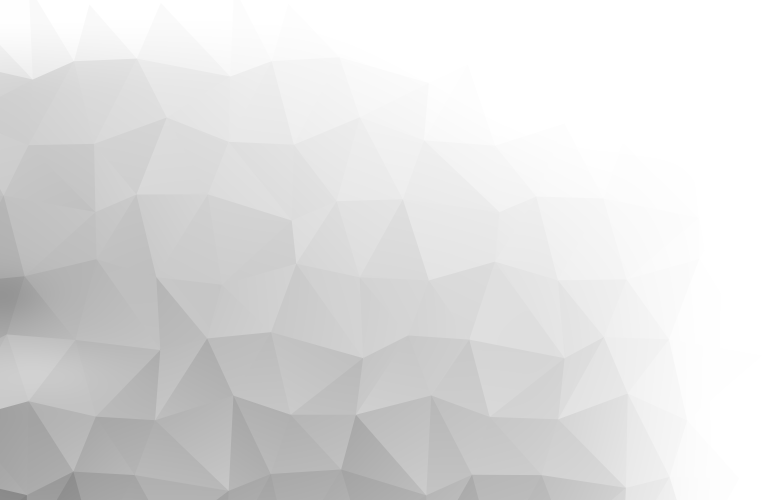
This background is drawn by a WebGL 1 fragment shader. Its source:

```glsl
precision highp float;
// Soft grey mesh of triangular facets, dark at lower left and fading to white.
uniform vec2 u_resolution;

float hash(vec2 p) {
  p = fract(p * vec2(0.1731, 0.2317) + 0.37);
  p += dot(p, p.yx + 19.19);
  return fract(p.x * p.y * 7.31);
}

float glow(vec2 p, vec2 center, vec2 radius) {
  vec2 d = (p - center) / radius;
  return exp(-dot(d, d));
}

// Smooth darkness; y runs down from the top, one unit is the canvas height
float darkness(vec2 p) {
  float x = p.x / 1.533;
  float start = 0.04 + 0.26 * smoothstep(0.35, 0.8, x);
  float d = 0.34 * max(p.y - start, 0.0) * (1.0 - smoothstep(0.68, 0.95, x));
  d += 0.12 * (1.0 - smoothstep(0.0, 0.45, x))
     * smoothstep(0.03, 0.2, p.y) * (1.0 - smoothstep(0.5, 1.0, p.y));
  d += 0.13 * glow(p, vec2(0.01, 0.595), vec2(0.09, 0.05));
  d += 0.10 * glow(p, vec2(0.0, 1.0), vec2(0.15, 0.12));
  d -= 0.13 * glow(p, vec2(0.08, 0.745), vec2(0.15, 0.06));
  return d;
}

// Mesh corner: staggered rows bent by waves, with a little random shift
vec2 corner(vec2 id) {
  float odd = mod(id.y, 2.0);
  float phase = mix(id.x - 0.5 * id.y, id.x + 0.5 * id.y - 2.5, odd);
  vec2 wave = mix(vec2(0.032, 0.024), vec2(0.008, -0.028), odd);
  vec2 p = vec2(0.1327 * id.x + mix(0.028, 0.055, odd), 0.1337 + 0.1377 * id.y);
  vec2 shift = vec2(hash(id), hash(id + 31.7)) - 0.5;
  return p + wave * cos(2.0944 * phase) + 0.018 * shift;
}

float edgeDistance(vec2 p, vec2 a, vec2 b) {
  vec2 e = normalize(b - a);
  return e.x * (p.y - a.y) - e.y * (p.x - a.x);
}

// Shade of one facet in x, its smooth coverage in y
vec2 facet(vec2 p, vec2 a, vec2 b, vec2 c, vec2 seed) {
  float side = sign(edgeDistance(c, a, b));
  float inside = side * edgeDistance(p, a, b);
  inside = min(inside, side * edgeDistance(p, b, c));
  inside = min(inside, side * edgeDistance(p, c, a));
  float cover = clamp(inside * u_resolution.y + 0.5, 0.0, 1.0);

  vec2 center = (a + b + c) / 3.0;
  float shade = mix(darkness(p), darkness(center), 0.55);
  float tilt = (hash(seed + 5.3) - 0.5) * (p.x - center.x);
  float drop = smoothstep(0.45, 0.8, center.y) * (center.y - p.y);
  shade *= 1.0 + 0.2 * (hash(seed) - 0.5) + 1.6 * tilt + 1.6 * drop;
  return vec2(shade, 1.0) * cover;
}

void main() {
  vec2 uv = gl_FragCoord.xy / u_resolution;
  vec2 p = vec2(uv.x * 1.533, 1.0 - uv.y);
  vec2 cell = floor((p - vec2(0.04, 0.1337)) / vec2(0.1327, 0.1377));

  // Gather the two facets of each nearby cell
  vec2 sum = vec2(0.0);
  for (int j = -1; j <= 1; j++) {
    for (int i = -1; i <= 1; i++) {
      vec2 id = cell + vec2(float(i), float(j));
      vec2 a = corner(id);
      vec2 b = corner(id + vec2(1.0, 0.0));
      vec2 c = corner(id + vec2(0.0, 1.0));
      vec2 d = corner(id + vec2(1.0, 1.0));
      vec2 other = id + vec2(13.5, 7.25);
      if (mod(id.y, 2.0) < 0.5) {
        sum += facet(p, a, b, c, id) + facet(p, b, d, c, other);
      } else {
        sum += facet(p, a, b, d, id) + facet(p, a, d, c, other);
      }
    }
  }
  float shade = sum.x / max(sum.y, 0.001);
  gl_FragColor = vec4(vec3(clamp(1.0 - shade, 0.0, 1.0)), 1.0);
}
```
